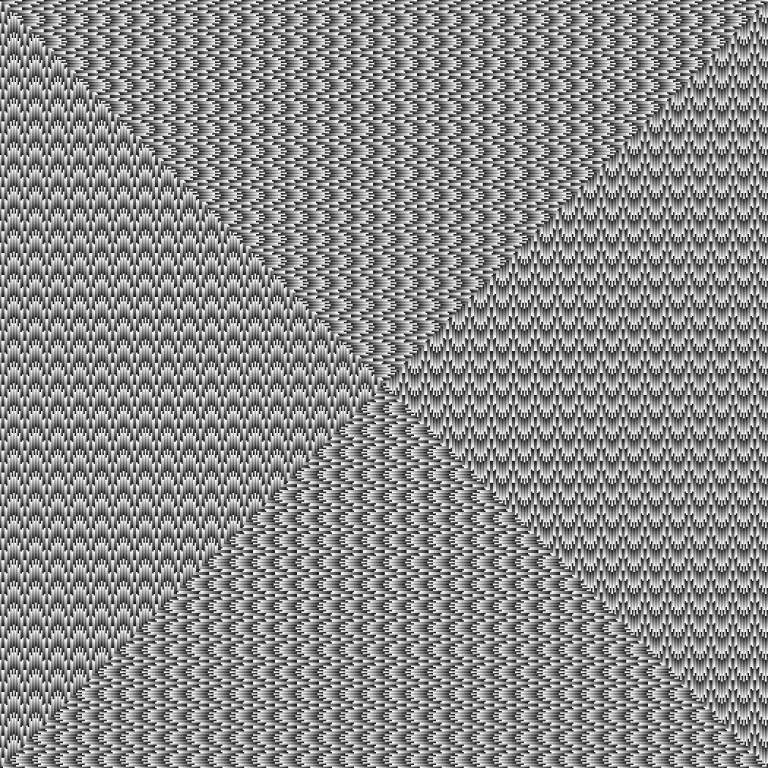
Write a Shadertoy shader that draws this pattern.

```glsl
// Square number spiral shaded by its count modulo fifteen, forming four fields of combed scallops

// Index of a cell on a clockwise square spiral that starts to the right
float spiralIndex(vec2 cell) {
    float ring = max(abs(cell.x), abs(cell.y));
    float start = 4.0 * ring * ring;
    if (cell.y == ring) return start + 3.0 * ring + cell.x; // top side
    if (cell.x == -ring) return start + ring + cell.y;      // left side
    if (cell.y == -ring) return start - ring - cell.x;      // bottom side
    return start - 3.0 * ring - cell.y;                     // right side
}

// Grey climbs from near black to white in fifteen steps, then starts again
float spiralShade(vec2 uv) {
    vec2 cell = floor((uv - 0.5) * 525.0 + 0.5);
    return mix(0.1, 1.0, mod(spiralIndex(cell), 15.0) / 14.0);
}

void mainImage(out vec4 fragColor, in vec2 fragCoord) {
    // Average a small grid of samples to smooth the cell edges
    const int SAMPLES = 5;
    float grey = 0.0;
    for (int j = 0; j < SAMPLES; j++) {
        for (int i = 0; i < SAMPLES; i++) {
            vec2 offset = (vec2(i, j) + 0.5) / float(SAMPLES) - 0.5;
            grey += spiralShade((fragCoord + offset) / iResolution.xy);
        }
    }
    fragColor = vec4(vec3(grey / float(SAMPLES * SAMPLES)), 1.0);
}
```
